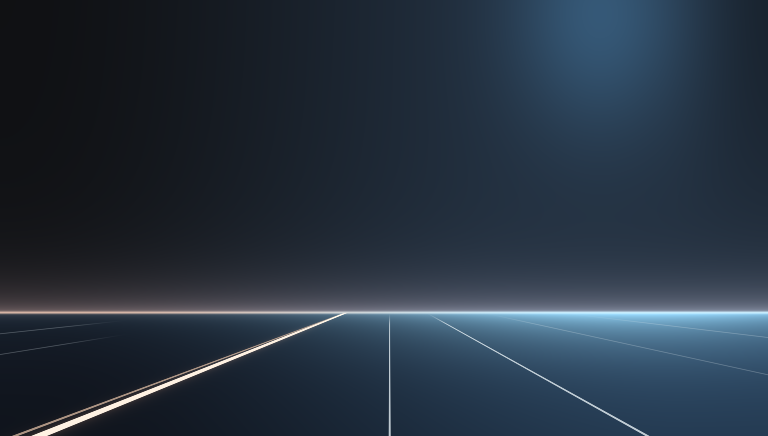
This background is drawn by a WebGL 1 fragment shader. Its source:

```glsl
precision highp float;
// Dark studio backdrop: a blue spotlight above a glowing horizon and a floor of perspective light lines.

uniform vec2 u_resolution;

const float HORIZON = 0.283;

// Soft-edged line leaving (startX, depth 0) and moving sideways by slope per unit of depth.
float floorLine(float x, float depth, float startX, float slope, float halfWidth) {
  float dist = abs(x - startX - slope * depth) / sqrt(1.0 + slope * slope);
  float pixel = 1.0 / u_resolution.y;
  // Lines thinner than a pixel fade instead of breaking up.
  float coverage = min(1.0, 2.0 * halfWidth / pixel);
  float radius = max(halfWidth, 0.5 * pixel);
  return coverage * (1.0 - smoothstep(radius - 0.5 * pixel, radius + 0.5 * pixel, dist));
}

vec3 skyColor(vec2 uv, vec2 p) {
  float up = max(p.y - HORIZON, 0.0);
  vec3 color = mix(vec3(0.060, 0.064, 0.075), vec3(0.118, 0.165, 0.220), smoothstep(0.0, 0.68, uv.x));
  color *= 1.0 - 0.25 * smoothstep(0.86, 1.0, uv.x) * smoothstep(0.3, 1.0, uv.y);

  // Spotlight with a wide, faint skirt
  vec2 q = (p - vec2(1.38, 0.97)) / vec2(0.20, 0.27);
  color += vec3(0.070, 0.150, 0.205) * exp(-dot(q, q));
  color += vec3(0.020, 0.030, 0.040) * exp(-0.25 * dot(q, q));

  // Warm haze gathering above the horizon
  vec3 haze = mix(vec3(0.25, 0.20, 0.20), vec3(0.29, 0.26, 0.27), uv.x);
  color += haze * exp(-up / 0.055);
  color += vec3(0.030, 0.033, 0.038) * exp(-up / 0.2);
  return color;
}

vec3 floorColor(vec2 uv, float depth) {
  vec3 color = mix(vec3(0.068, 0.088, 0.125), vec3(0.160, 0.260, 0.365), smoothstep(0.05, 0.9, uv.x));
  float side = (uv.x - 0.82) / 0.36;
  float glow = exp(-side * side);
  color += vec3(0.34, 0.46, 0.47) * glow * exp(-depth / 0.065);
  color += vec3(0.04, 0.07, 0.09) * exp(-depth / 0.05);
  return color * (1.0 - 0.7 * max(depth - 0.1, 0.0));
}

// Thin grid lines sharing one vanishing point above the horizon
float gridLines(vec2 p, float depth) {
  float total = 0.0;
  for (int n = -3; n <= 3; n++) {
    float i = float(n);
    float slope = i < 0.0 ? 3.14 * i : i * (1.3 + 0.5 * i);
    float strength = abs(i) < 1.5 ? 0.85 : 0.30;
    if (i < 0.0) strength *= 1.0 - smoothstep(0.12, 0.30, p.x);
    if (n == -1) strength = 0.0;
    float halfWidth = 0.0009 + 0.005 * depth * step(abs(i), 1.5);
    total += strength * floorLine(p.x, depth, 0.896 + 0.0465 * slope, slope, halfWidth);
  }
  return total * smoothstep(0.0, 0.03, depth);
}

void main() {
  vec2 uv = gl_FragCoord.xy / u_resolution;
  vec2 p = gl_FragCoord.xy / u_resolution.y;
  p.x = uv.x * 1.766;
  float depth = HORIZON - p.y;
  float below = max(depth, 0.0);
  float pixel = 1.0 / u_resolution.y;
  float onFloor = smoothstep(-0.5 * pixel, 0.5 * pixel, depth);

  vec3 ground = floorColor(uv, below);
  ground = mix(ground, vec3(0.86, 0.90, 0.92), gridLines(p, below));

  // Bright double beam with a warm halo
  float beamDist = abs(p.x - 0.797 + 2.50 * below) / 2.69;
  ground += vec3(0.24, 0.16, 0.11) * exp(-beamDist / (0.003 + 0.03 * below)) * smoothstep(0.0, 0.05, below);
  float twin = floorLine(p.x, below, 0.795, -2.69, 0.0008 + 0.006 * below);
  float beam = floorLine(p.x, below, 0.797, -2.50, 0.0014 + 0.019 * below);
  ground = mix(ground, vec3(0.82, 0.70, 0.61), 0.8 * twin);
  ground = mix(ground, vec3(1.00, 0.95, 0.89), beam);

  vec3 color = mix(skyColor(uv, p), ground, onFloor);

  // Horizon light: narrow core and soft bloom
  vec3 rim = mix(vec3(0.88, 0.74, 0.67), vec3(0.80, 0.94, 1.00), smoothstep(0.1, 0.75, uv.x));
  color += rim * 0.16 * exp(-abs(depth) / 0.010);
  color = mix(color, rim, 0.92 * exp(-pow(depth / 0.0030, 2.0)));
  gl_FragColor = vec4(clamp(color, 0.0, 1.0), 1.0);
}
```
